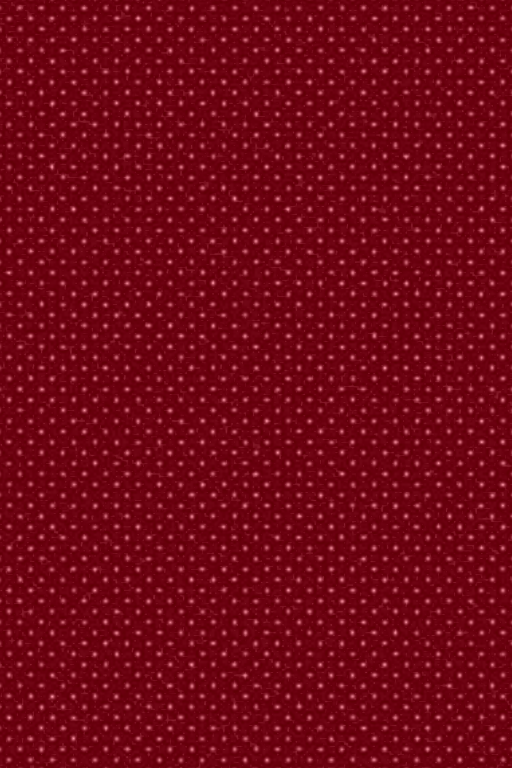
Write a WebGL 1 fragment shader that draws this pattern.

```glsl
precision highp float;
// Staggered small soft pink dots on a deep red, faintly grained cloth.

uniform vec2 u_resolution;

const vec2 REPEATS = vec2(23.85, 36.26);    // full repeats across and down
const vec2 FIRST_DOT = vec2(0.43, 0.383);   // lowest left lattice point, in cells
const vec3 GROUND = vec3(0.425, 0.008, 0.065);
const vec3 DOT_GLOW = vec3(0.43, 0.435, 0.44); // light added at a dot centre
const float DOT_SIZE = 0.075;               // soft radius, in cells
const float DOT_JITTER = 0.035;
const float DOT_STRETCH = 0.14;
const float DOT_FADE = 0.28;                // brightness lost by the faintest dots
const float HALO_RADIUS = 0.25;
const float HALO_WIDTH = 0.07;
const float HALO_DEPTH = 0.022;
const float GRAIN_SCALE = 8.0;              // grains per cell
const float GRAIN_DEPTH = 0.05;
const float SPECK_GLOW = 0.10;

float hash(vec2 p) {
  return fract(sin(dot(p, vec2(127.1, 311.7))) * 43758.5453);
}

float valueNoise(vec2 p) {
  vec2 cell = floor(p);
  vec2 t = fract(p);
  t = t * t * (3.0 - 2.0 * t);
  float low = mix(hash(cell), hash(cell + vec2(1.0, 0.0)), t.x);
  float high = mix(hash(cell + vec2(0.0, 1.0)), hash(cell + vec2(1.0, 1.0)), t.x);
  return mix(low, high, t.y);
}

// x: dot brightness, y: darker halo around it
vec2 dotLayer(vec2 p, float seed) {
  vec2 id = floor(p) + seed;
  vec2 wobble = vec2(hash(id), hash(id + 17.3)) - 0.5;
  vec2 d = fract(p) - 0.5 - DOT_JITTER * wobble;
  float stretch = 1.0 + DOT_STRETCH * (2.0 * hash(id + 41.7) - 1.0);
  float r = length(d * vec2(stretch, 1.0 / stretch));
  float k = r / DOT_SIZE;
  float ring = (r - HALO_RADIUS) / HALO_WIDTH;
  float brightness = 1.08 - DOT_FADE * hash(id + 73.9);
  return vec2(brightness * exp(-0.5 * k * k), exp(-ring * ring));
}

void main() {
  vec2 p = gl_FragCoord.xy / u_resolution * REPEATS - FIRST_DOT;

  // Two square lattices, half a cell apart
  vec2 dots = vec2(0.0);
  for (int i = 0; i < 2; i++) {
    float layer = float(i);
    dots += dotLayer(p + 0.5 + 0.5 * layer, 100.0 * layer);
  }

  // Fine mottling with sparse lighter specks
  float grain = valueNoise(p * GRAIN_SCALE + 50.0);
  float speck = smoothstep(0.72, 1.0, valueNoise(p * GRAIN_SCALE + 211.0));
  float shade = GRAIN_DEPTH * (grain - 0.5) + SPECK_GLOW * speck - HALO_DEPTH * dots.y;

  vec3 color = GROUND + DOT_GLOW * dots.x + vec3(shade);
  gl_FragColor = vec4(clamp(color, 0.0, 1.0), 1.0);
}
```
